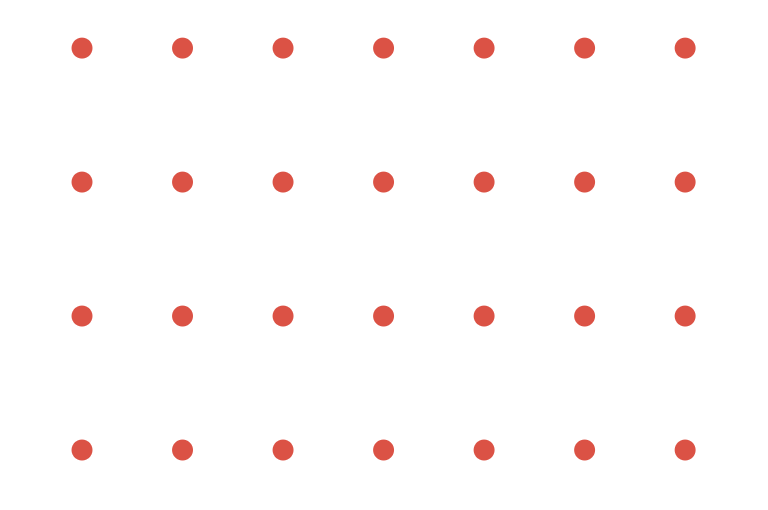
Write a WebGL 1 fragment shader that draws this pattern.

```glsl
precision highp float;

uniform vec2 u_resolution;

// Offset from the nearest dot centre in a grid of 7 columns and 4 rows
vec2 nearestDotOffset(vec2 p) {
  vec2 spacing = vec2(0.1971, 0.2627);
  vec2 fromFirst = p - vec2(0.1608, 0.1176);
  vec2 index = clamp(floor(fromFirst / spacing + 0.5), vec2(0.0), vec2(6.0, 3.0));
  return fromFirst - index * spacing;
}

void main() {
  // Canvas height is one unit
  vec2 p = gl_FragCoord.xy / u_resolution.y;
  float pixel = 1.0 / u_resolution.y;

  // Signed distance to the dot edge, smoothed over one pixel
  float dist = length(nearestDotOffset(p)) - 0.0205;
  float coverage = clamp(0.5 - dist / pixel, 0.0, 1.0);

  vec3 paper = vec3(1.0);
  vec3 dotRed = vec3(0.86, 0.32, 0.27);
  gl_FragColor = vec4(mix(paper, dotRed, coverage), 1.0);
}
```
